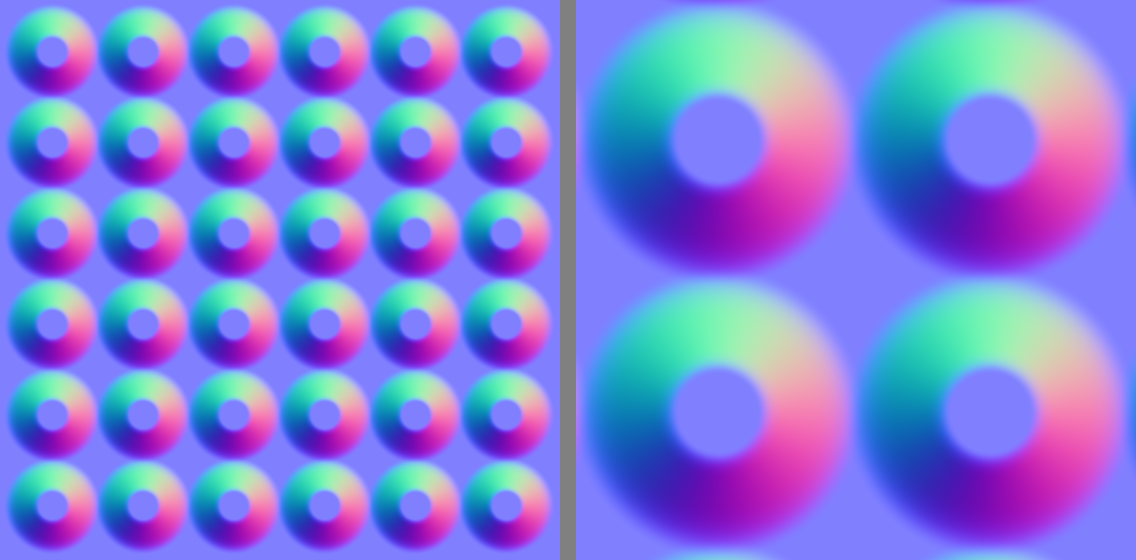
Left, the full canvas; right, a detail of the centre.
This texture map is drawn by a three.js fragment shader. Its source:

```glsl
// Tangent-space normal map of a 6 by 6 grid of soft, flat-topped round studs.
#define COUNT 6.0
#define PITCH 0.1621
#define GRID_CENTER vec2(0.4990, 0.5020)
#define TOP_INNER 0.023
#define TOP_OUTER 0.040
#define FOOT_INNER 0.053
#define FOOT_OUTER 0.088
#define STEEPNESS 2.3

varying vec2 vUv;

// Steepness of a stud's flank at a distance from its axis.
float flankSlope(float radius) {
  float rise = smoothstep(TOP_INNER, TOP_OUTER, radius);
  float fall = 1.0 - smoothstep(FOOT_INNER, FOOT_OUTER, radius);
  return STEEPNESS * rise * fall;
}

// Outward slope of one stud, offset measured from its center.
vec2 studSlope(vec2 offset) {
  float radius = length(offset);
  return offset / max(radius, 1e-4) * flankSlope(radius);
}

// Sum of the nearby studs, so that opposing feet cancel where they meet.
vec2 gridSlope(vec2 uv) {
  vec2 gridPos = (uv - GRID_CENTER) / PITCH + 0.5 * COUNT;
  vec2 cell = floor(gridPos);
  vec2 slope = vec2(0.0);
  for (int j = -1; j <= 1; j++) {
    for (int i = -1; i <= 1; i++) {
      vec2 id = cell + vec2(float(i), float(j));
      vec2 inside = step(vec2(0.0), id) * step(id, vec2(COUNT - 1.0));
      vec2 offset = (gridPos - id - 0.5) * PITCH;
      slope += studSlope(offset) * inside.x * inside.y;
    }
  }
  return slope;
}

void main() {
  // Encode the unit normal as a colour.
  vec3 normal = normalize(vec3(gridSlope(vUv), 1.0));
  gl_FragColor = vec4(normal * 0.5 + 0.5, 1.0);
}
```
